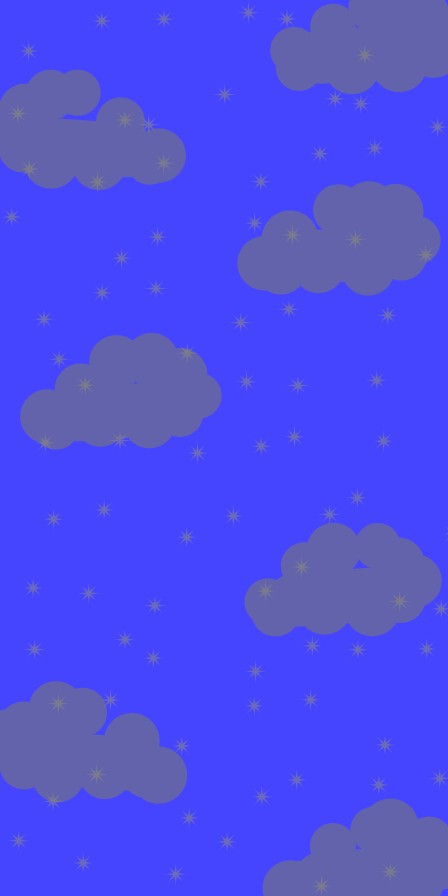
Give the GLSL for this pattern, as a Shadertoy shader.

```glsl
// Night sky: lobed translucent clouds in two staggered columns, sprinkled with eight-pointed stars.

const float PI = 3.14159;

vec2 hash2(vec2 p) {
    vec3 h = fract(p.xyx * vec3(0.1031, 0.1030, 0.0973));
    h += dot(h, h.yzx + 33.33);
    return fract((h.xx + h.yz) * h.zy);
}

float capsule(vec2 p, vec2 a, vec2 b, float radius) {
    vec2 ab = b - a;
    return length(p - a - ab * clamp(dot(p - a, ab) / dot(ab, ab), 0.0, 1.0)) - radius;
}

// Core capsule ringed by round lobes: a peak to the right, a low tail to the left
float cloud(vec2 p, float seed) {
    float d = capsule(p, vec2(-0.1, -0.045), vec2(0.11, -0.03), 0.06);
    for (float k = 0.0; k < 10.0; k++) {
        vec2 rnd = hash2(vec2(k + 3.0, seed * 7.0 + 5.0));
        float a = (k + 0.5 * rnd.x - 0.25) * PI / 5.0;
        float rise = max(sin(a), 0.0);
        vec2 c = vec2(0.17 * cos(a) * (1.0 - 0.3 * rise) + 0.035 * rise, 0.075 * sin(a));
        c.y = max(c.y - 0.3 * max(-c.x, 0.0), -0.065) + 0.02 * (rnd.y - 0.5);
        d = min(d, length(p - c) - 0.05 - 0.014 * rnd.x);
    }
    return d;
}

// Star polygon: fold into one half ray, then measure to its edge
float star(vec2 p, float outer, float inner) {
    float wedge = PI / 8.0;
    float a = mod(atan(p.y, p.x + 1e-6) + wedge, 2.0 * wedge) - wedge;
    vec2 q = length(p) * vec2(cos(a), abs(sin(a)));
    vec2 tip = vec2(outer, 0.0);
    vec2 side = inner * vec2(cos(wedge), sin(wedge)) - tip;
    return dot(q - tip, normalize(vec2(side.y, -side.x)));
}

void mainImage(out vec4 fragColor, in vec2 fragCoord) {
    vec2 uv = fragCoord / iResolution.x;
    float px = 1.0 / iResolution.x;
    vec3 color = vec3(0.27, 0.27, 1.0);

    // Clouds alternate right and left from top to bottom
    float d = 1.0;
    for (float i = 0.0; i < 7.0; i++) {
        float column = mod(i, 2.0) < 0.5 ? 1.0 : -1.0;
        vec2 center = vec2(0.5 + 0.275 * column + 0.05 * cos(1.9 * i + 0.6),
                           1.99 - 0.31 * i + 0.1 * sin(1.1 * i - 0.8));
        vec2 p = uv - center;
        if (mod(i, 4.0) == 1.0) p.x = -p.x;
        d = min(d, cloud(p, i));
    }
    color = mix(color, vec3(0.39, 0.39, 0.67), smoothstep(0.7 * px, -0.7 * px, d));

    // One jittered star per cell, glowing faintly through the clouds
    float cell = 0.154;
    vec2 id = floor(uv / cell);
    vec2 spot = (id + mix(vec2(0.13), vec2(0.87), hash2(id + 11.0))) * cell;
    float glow = smoothstep(0.8 * px, -0.8 * px, star(uv - spot, 0.0195, 0.0062));
    color = mix(color, vec3(0.57, 0.57, 0.45), 0.5 * glow);

    fragColor = vec4(color, 1.0);
}
```
